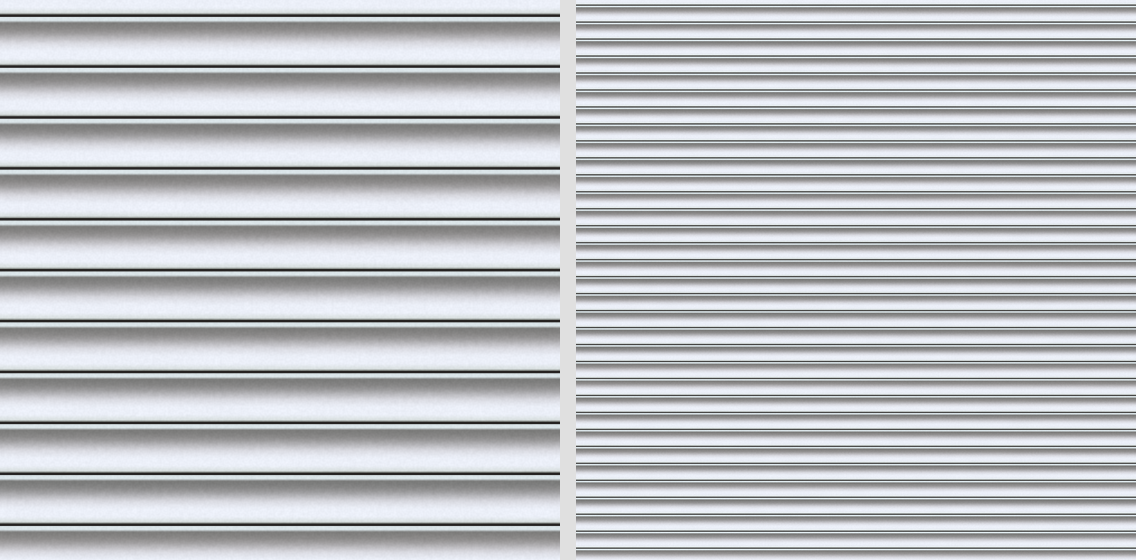
Left, the tile; right, the same tile 3 across and 3 down.
This texture is drawn by a WebGL 2 fragment shader. Its source:

```glsl
#version 300 es
precision highp float;

// Horizontal metal shutter: eleven curved slats, each shaded from grey to
// pale blue-white, split by a dark groove with a bright lip beneath it.
// A one-dimensional slat profile plus wrapping gradient noise for the grain.

uniform vec2 u_resolution;
out vec4 outColor;

const float SLATS = 11.0;

float hash(vec2 cell) {
    uvec2 q = uvec2(cell) * uvec2(1597u, 3812u) + 77u;
    uint n = (q.x ^ (q.y * 2477u)) * 74531u;
    n = (n ^ (n >> 15u)) * 92821u;
    n = (n ^ (n >> 13u)) * 68917u;
    return float((n ^ (n >> 16u)) & 65535u) / 65536.0;
}

float cornerSlope(vec2 cell, vec2 offset, vec2 period) {
    float angle = 6.28318 * hash(mod(cell, period));
    return dot(vec2(cos(angle), sin(angle)), offset);
}

// Gradient noise that wraps after a whole number of cells
float gradientNoise(vec2 uv, vec2 period) {
    vec2 p = uv * period, i = floor(p), f = fract(p);
    vec2 s = f * f * f * (f * (f * 6.0 - 15.0) + 10.0);
    vec2 e = vec2(1.0, 0.0);
    return mix(
        mix(cornerSlope(i, f, period), cornerSlope(i + e, f - e, period), s.x),
        mix(cornerSlope(i + e.yx, f - e.yx, period), cornerSlope(i + 1.0, f - 1.0, period), s.x),
        s.y);
}

// Colour down one slat: t runs from 0 at the groove above to 1 at the next
vec3 slatColor(float t, float blur) {
    vec3 shade = vec3(0.485, 0.485, 0.48);
    vec3 color = mix(shade, vec3(0.55, 0.545, 0.545), smoothstep(0.14, 0.32, t));
    color = mix(color, vec3(0.83, 0.83, 0.855), smoothstep(0.25, 0.57, t));
    color = mix(color, vec3(0.925, 0.94, 0.975), smoothstep(0.46, 0.72, t));
    color = mix(color, vec3(0.86, 0.885, 0.89), smoothstep(0.82, 0.94, t));

    // Bright lip under the groove
    float lip = 1.0 - smoothstep(0.085, 0.15, t);
    color = mix(color, vec3(0.86, 0.90, 0.915), lip);

    // Soft greenish shadow on the lower edge, then the groove itself
    color = mix(color, vec3(0.53, 0.55, 0.53), smoothstep(0.93, 0.98, t));
    float d = min(t, 1.0 - t);
    float groove = 1.0 - smoothstep(0.024 - blur, 0.024 + blur, d);
    return mix(color, vec3(0.14, 0.13, 0.125), groove);
}

void main() {
    vec2 uv = gl_FragCoord.xy / u_resolution;
    float blur = max(0.014, 0.6 * SLATS / u_resolution.y);

    // Faint waviness keeps the shading from being perfectly straight
    float wave = 0.012 * gradientNoise(uv, vec2(96.0, 88.0));
    float row = (1.0 - uv.y) * SLATS - 0.308;
    float t = fract(row);
    float bend = wave * smoothstep(0.1, 0.25, t) * (1.0 - smoothstep(0.8, 0.92, t));
    vec3 color = slatColor(t + bend, blur);

    // Slight tint per slat, strongest in its grey part
    float tint = hash(vec2(mod(floor(row), SLATS), 5.0)) - 0.5;
    float greyPart = smoothstep(0.1, 0.2, t) * (1.0 - smoothstep(0.35, 0.65, t));
    color += tint * greyPart * vec3(0.022, 0.016, 0.014);

    // Fine grain and broader mottling
    float grain = gradientNoise(uv, vec2(250.0)) * 0.022
                + gradientNoise(uv, vec2(110.0, 130.0)) * 0.016
                + gradientNoise(uv, vec2(9.0, 22.0)) * 0.008;
    color += grain * smoothstep(0.2, 0.5, color.g);

    outColor = vec4(clamp(color, 0.0, 1.0), 1.0);
}
```
